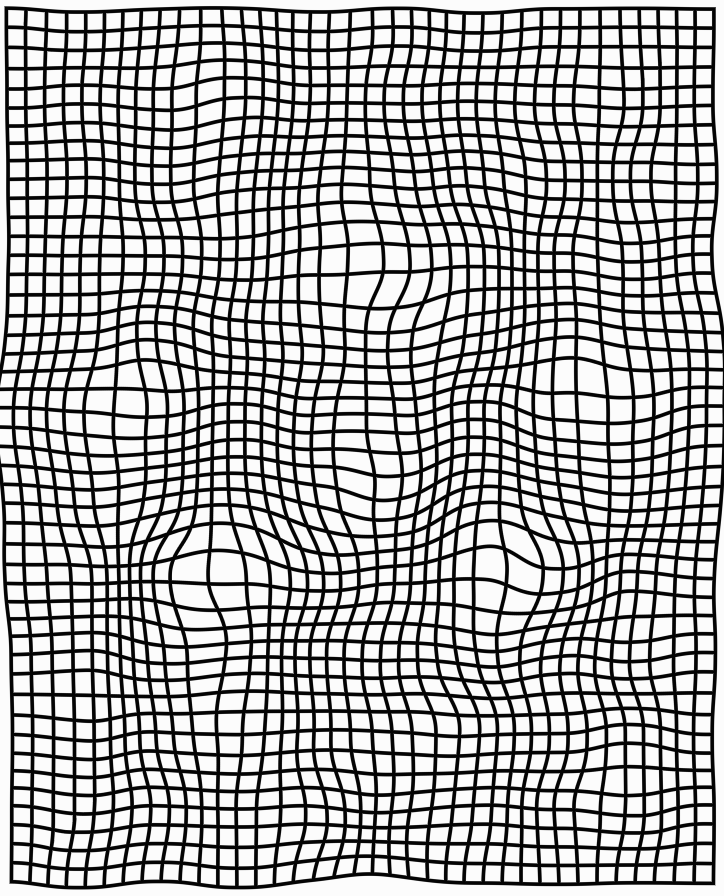
Reproduce this pattern procedurally as a Shadertoy shader.

```glsl
// Black wire mesh on white, 37 by 46 cells, warped by soft swellings and ripples.

const vec2 CANVAS = vec2(1.0, 1.2367);        // canvas size in widths
const vec2 CELLS = vec2(37.0, 46.0);
const vec2 MESH_MIN = vec2(0.0129, 0.0160);
const vec2 MESH_MAX = vec2(0.9855, 1.2238);
const float HALF_LINE = 0.00255;
const vec3 INK = vec3(0.01);
const vec3 PAPER = vec3(0.99);

// Swellings: centre x, centre y, radius, strength (negative pinches)
const int SWELL_COUNT = 11;
const vec4 SWELLS[SWELL_COUNT] = vec4[](
    vec4(0.503, 0.858, 0.140, 0.38),
    vec4(0.505, 0.590, 0.105, 0.36),
    vec4(0.300, 0.440, 0.098, 0.46),
    vec4(0.697, 0.450, 0.100, 0.46),
    vec4(0.155, 0.680, 0.100, 0.28),
    vec4(0.820, 0.685, 0.110, 0.28),
    vec4(0.330, 0.255, 0.090, 0.28),
    vec4(0.600, 0.250, 0.080, 0.22),
    vec4(0.290, 1.110, 0.080, 0.20),
    vec4(0.190, 0.435, 0.060, -0.28),
    vec4(0.508, 0.085, 0.070, -0.36)
);

// Two random values in -1..1 per lattice point
vec2 hash22(vec2 p) {
    vec3 q = fract(vec3(p.xyx) * vec3(0.1031, 0.1030, 0.0973));
    q += dot(q, q.yzx + 33.33);
    return 2.0 * fract((q.xx + q.yz) * q.zy) - 1.0;
}

// Smooth two-channel value noise
vec2 noise2(vec2 p) {
    vec2 i = floor(p);
    vec2 f = fract(p);
    vec2 u = f * f * f * (f * (f * 6.0 - 15.0) + 10.0);
    vec2 low = mix(hash22(i), hash22(i + vec2(1.0, 0.0)), u.x);
    vec2 high = mix(hash22(i + vec2(0.0, 1.0)), hash22(i + vec2(1.0)), u.x);
    return mix(low, high, u.y);
}

// Inverse displacement of one swelling
vec2 swellOffset(vec2 p, vec4 swell) {
    vec2 d = p - swell.xy;
    return -swell.w * d * exp(-dot(d, d) / (swell.z * swell.z));
}

// Uneven ripples, calmer towards the canvas edges
vec2 rippleOffset(vec2 p, float amplitude, float size) {
    vec2 inset = min(p, CANVAS - p);
    float calm = smoothstep(0.0, 0.16, min(inset.x, inset.y));
    return amplitude * mix(0.35, 1.0, calm) * noise2(p / size + 7.0);
}

// Slight outward bow of the left and right sides
vec2 bowOffset(vec2 p, float height, float spread) {
    float t = (p.y - height) / spread;
    return vec2((0.5 - p.x) * 0.026 * exp(-t * t), 0.0);
}

// Canvas position to mesh coordinates, one unit per cell
vec2 meshCoord(vec2 p) {
    vec2 q = p + rippleOffset(p, 0.014, 0.11) + bowOffset(p, 0.64, 0.17);
    for (int i = 0; i < SWELL_COUNT; i++) q += swellOffset(p, SWELLS[i]);
    return (q - MESH_MIN) / (MESH_MAX - MESH_MIN) * CELLS;
}

// Distance to the nearest mesh line, given cells per canvas unit
float meshDistance(vec2 g, vec2 density) {
    vec2 nearest = clamp(round(g), vec2(0.0), CELLS);
    vec2 toLine = abs(g - nearest) / density;
    vec2 outside = max(-g, g - CELLS) / density;
    return max(min(toLine.x, toLine.y), max(outside.x, outside.y));
}

void mainImage(out vec4 fragColor, in vec2 fragCoord) {
    vec2 p = fragCoord / iResolution.xy * CANVAS;
    float pixel = 1.0 / iResolution.x;

    // Local line density keeps the stroke width even through the warp
    vec2 g = meshCoord(p);
    vec2 gx = dFdx(g);
    vec2 gy = dFdy(g);
    vec2 density = max(sqrt(gx * gx + gy * gy) / pixel, vec2(0.001));

    float edge = meshDistance(g, density) - HALF_LINE;
    float ink = 1.0 - smoothstep(-0.7 * pixel, 0.7 * pixel, edge);
    fragColor = vec4(mix(PAPER, INK, ink), 1.0);
}
```
